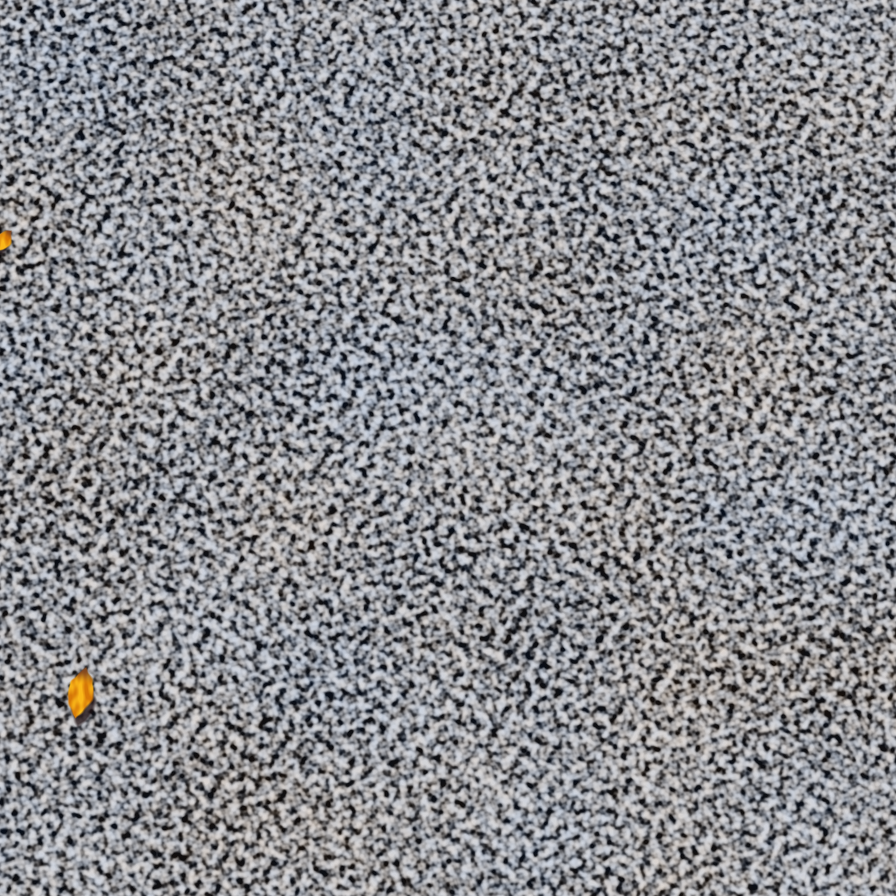
Write a Shadertoy shader that draws this texture.

```glsl
// Speckled grey stone paving: short dark flecks scattered in a pale, finely grained ground.
// Rotated layers of gradient noise form the grain, and a tone curve sets the share of
// each grey. Faint drifting tints and two small fallen leaves lie on top.

const float FLECK_SCALE = 107.0;
const float GRAIN_SCALE = 196.0;
const vec3 STONE_TINT = vec3(-0.003, 0.0, 0.017);
const vec3 LEAF_ORANGE = vec3(0.84, 0.47, 0.03);
const vec3 LEAF_YELLOW = vec3(0.98, 0.72, 0.10);
const vec3 LEAF_SHADOW = vec3(0.12, 0.06, 0.07);

// Integer hash of a lattice point, from 0 to 1
float hash(vec2 cell) {
    uvec2 k = uvec2(ivec2(cell)) * uvec2(1597u, 3181u);
    uint h = (k.x ^ (k.y << 8u)) * 747796u + 28913u;
    h = (h ^ (h >> 15u)) * 739981u;
    h = (h ^ (h >> 13u)) * 277803u;
    h ^= h >> 16u;
    return float(h & 65535u) / 65535.0;
}

vec2 rotate(vec2 p, float angle) {
    float c = cos(angle), s = sin(angle);
    return vec2(c * p.x - s * p.y, s * p.x + c * p.y);
}

// Slope of a randomly turned unit gradient at one lattice corner
float cornerSlope(vec2 cell, vec2 corner, vec2 local) {
    float angle = 6.2832 * hash(cell + corner);
    return dot(vec2(cos(angle), sin(angle)), local - corner);
}

// Gradient noise, standard deviation near 0.21
float noise(vec2 p) {
    vec2 cell = floor(p), f = p - cell;
    vec2 u = f * f * f * (f * (f * 6.0 - 15.0) + 10.0);
    float low = mix(cornerSlope(cell, vec2(0, 0), f), cornerSlope(cell, vec2(1, 0), f), u.x);
    float high = mix(cornerSlope(cell, vec2(0, 1), f), cornerSlope(cell, vec2(1, 1), f), u.x);
    return mix(low, high, u.y);
}

float ramp(float from, float to, float x) {
    return clamp((x - from) / (to - from), 0.0, 1.0);
}

// Converts a roughly normal height into stone grey: deep flecks, broad pale ground
float stoneTone(float z) {
    return 0.05
        + 0.17 * ramp(-2.10, -1.34, z)
        + 0.14 * ramp(-1.34, -0.88, z)
        + 0.15 * ramp(-0.88, -0.37, z)
        + 0.13 * ramp(-0.37, 0.27, z)
        + 0.12 * ramp(0.27, 1.13, z)
        + 0.07 * ramp(1.13, 2.30, z);
}

vec3 stone(vec2 uv) {
    // Flecks shrink slightly with distance towards the top
    vec2 p = uv * (0.95 + 0.06 * uv.y);
    float flecks = noise(rotate(p, 0.55) * FLECK_SCALE + 13.0);
    float grain = noise(rotate(p, 1.25) * GRAIN_SCALE + 71.0);
    float mottle = noise(uv * 5.0 + 31.0) + 0.6 * noise(uv * 13.0 + 7.0);
    float z = (flecks + 0.58 * grain) / 0.242 + 0.35 * mottle;

    // Cool and warm drifts, with finer colour variation between grains
    float drift = noise(uv * 6.0 + 47.0) + 0.12 * (uv.x - uv.y);
    float fringe = noise(rotate(p, 0.9) * 85.0 + 5.0);
    vec3 tint = vec3(1.0, 0.1, -1.0) * (0.035 * drift + 0.04 * fringe);
    return stoneTone(z) + STONE_TINT + tint;
}

// Coverage of a pointed oval standing upright, softened at its rim
float leafMask(vec2 p, vec2 halfSize, float softness) {
    float y = p.y / halfSize.y;
    float halfWidth = halfSize.x * (1.0 - y * y);
    return 1.0 - smoothstep(-softness, softness, abs(p.x) - halfWidth);
}

// Lays one crumpled leaf and its contact shadow over the ground
vec3 addLeaf(vec3 ground, vec2 uv, vec2 centre, vec2 halfSize, float angle) {
    vec2 p = rotate(uv - centre, angle);
    p.x += 0.003 * noise(uv * 90.0);
    vec2 shadowOffset = halfSize * vec2(0.35, -0.4);
    float shadow = leafMask(p - shadowOffset, halfSize * 0.9, 0.003);
    vec3 color = mix(ground, LEAF_SHADOW, 0.75 * shadow);

    float crumple = 0.5 + 1.6 * noise(uv * vec2(150.0, 70.0) + 3.0);
    vec3 leafColor = mix(LEAF_ORANGE, LEAF_YELLOW, clamp(crumple, 0.0, 1.0));
    float curledTip = smoothstep(0.35, 0.9, p.y / halfSize.y);
    leafColor = mix(leafColor, LEAF_SHADOW * 2.5, 0.65 * curledTip);
    return mix(color, leafColor, leafMask(p, halfSize, 0.0016));
}

void mainImage(out vec4 fragColor, in vec2 fragCoord) {
    vec2 uv = fragCoord / iResolution.y;
    vec3 color = stone(uv);
    color = addLeaf(color, uv, vec2(0.090, 0.227), vec2(0.014, 0.029), 0.2);
    color = addLeaf(color, uv, vec2(0.003, 0.731), vec2(0.008, 0.015), 0.7);
    fragColor = vec4(clamp(color, 0.0, 1.0), 1.0);
}
```
